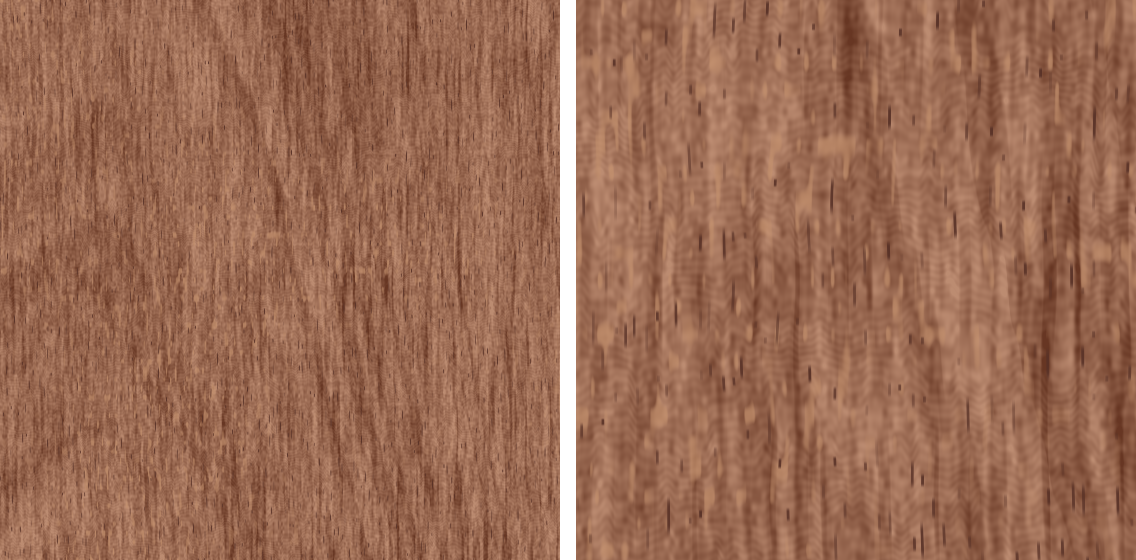
Left: the whole. Right: its middle third, enlarged.
This texture is drawn by a WebGL 2 fragment shader. Its source:

```glsl
#version 300 es
precision highp float;
// Reddish brown wood board: arched growth bands, upright fibres and dark pores.

uniform vec2 u_resolution;
out vec4 fragColor;

const vec3 DARK_WOOD = vec3(0.45, 0.26, 0.18);
const vec3 LIGHT_WOOD = vec3(0.69, 0.50, 0.40);
const vec3 PORE_COLOR = vec3(0.34, 0.19, 0.15);
const vec3 FLECK_COLOR = vec3(0.77, 0.57, 0.43);

const float BASE_TONE = 0.62;
const float BAND_CONTRAST = 0.34;
const float STREAK_CONTRAST = 0.20;
const float FIBRE_CONTRAST = 0.52;
const float LINE_CONTRAST = 0.42;
const float GRAIN_CONTRAST = 0.55;
const float RIPPLE_CONTRAST = 0.06;

const float ARCH_CENTER = 0.17;
const float BAND_FREQUENCY = 12.0;
const float RIPPLE_FREQUENCY = 150.0;
const vec2 PORE_GRID = vec2(150.0, 24.0);
const float PORE_CHANCE = 0.42;
const float PORE_HALF_WIDTH = 0.0008;

float hash(vec2 p) {
    return fract(sin(dot(p, vec2(127.1, 311.7))) * 43758.5453);
}

float noise(vec2 p) {
    vec2 cell = floor(p);
    vec2 f = fract(p);
    f = f * f * (3.0 - 2.0 * f);
    float low = mix(hash(cell), hash(cell + vec2(1.0, 0.0)), f.x);
    float high = mix(hash(cell + vec2(0.0, 1.0)), hash(cell + vec2(1.0, 1.0)), f.x);
    return mix(low, high, f.y);
}

// Noise centred on zero.
float signedNoise(vec2 p) {
    return noise(p) - 0.5;
}

// Growth bands peak at the arch centre and steepen away from it.
float growthBands(vec2 p) {
    float dx = p.x - ARCH_CENTER;
    float height = p.y + 1.1 * sqrt(dx * dx + 0.001) + 3.5 * dx * max(dx, 0.0);
    height += 0.09 * signedNoise(p * vec2(6.0, 4.0));
    height += 0.05 * signedNoise(p * vec2(26.0, 9.0) + 5.0);
    height += 0.05 * signedNoise(p * vec2(170.0, 16.0) + 9.0);
    float broad = signedNoise(vec2(height * BAND_FREQUENCY, 3.5));
    float narrow = noise(vec2(height * BAND_FREQUENCY * 1.7, 8.5));
    return broad - 0.7 * smoothstep(0.55, 0.75, narrow) + 0.2;
}

// Short upright dashes, one at most in each cell of a staggered grid.
float pores(vec2 p, float pixel) {
    vec2 q = p * PORE_GRID;
    float column = floor(q.x);
    q.y += 17.0 * hash(vec2(column, 4.0));
    vec2 cell = vec2(column, floor(q.y));
    vec2 center = 0.5 + vec2(0.4, 0.3) * vec2(hash(cell + 11.0) - 0.5, hash(cell + 23.0) - 0.5);
    vec2 offset = abs(fract(q) - center) / PORE_GRID;
    float halfLength = mix(0.002, 0.013, pow(hash(cell + 37.0), 1.5));
    float across = 1.0 - smoothstep(PORE_HALF_WIDTH - 0.5 * pixel, PORE_HALF_WIDTH + 0.6 * pixel, offset.x);
    float along = 1.0 - smoothstep(0.4 * halfLength, halfLength + pixel, offset.y);
    float present = step(hash(cell + 51.0), PORE_CHANCE);
    return present * across * along * mix(0.2, 0.95, hash(cell + 67.0));
}

// Tiny stacked cells, shifted from fibre to fibre.
float ripple(vec2 p) {
    float shift = 1.6 * noise(p * vec2(170.0, 30.0)) + 3.0 * noise(p * vec2(40.0, 25.0));
    return sin(6.2832 * (p.y * RIPPLE_FREQUENCY + shift));
}

void main() {
    vec2 p = gl_FragCoord.xy / u_resolution.y;
    float pixel = 1.0 / u_resolution.y;

    // Slight sideways waviness of the fibres.
    vec2 q = p;
    q.x += 0.010 * signedNoise(p * vec2(4.0, 4.0));
    q.x += 0.0025 * signedNoise(p * vec2(18.0, 22.0) + 3.0);

    // Tone from the large parts to the small.
    float tone = BASE_TONE + 0.12 * signedNoise(p * vec2(3.0, 2.2) + 6.0);
    tone += BAND_CONTRAST * growthBands(p);
    tone += STREAK_CONTRAST * signedNoise(q * vec2(45.0, 1.8) + 2.0);
    tone += 0.6 * FIBRE_CONTRAST * signedNoise(q * vec2(110.0, 9.0) + 13.0);
    tone += FIBRE_CONTRAST * signedNoise(q * vec2(235.0, 20.0) + 29.0);
    tone += GRAIN_CONTRAST * signedNoise(q * vec2(330.0, 140.0) + 41.0);
    tone += RIPPLE_CONTRAST * ripple(q);

    // Long thin dark lines between the fibres, stronger toward the right.
    float line = smoothstep(0.62, 0.9, noise(q * vec2(205.0, 8.0) + 83.0));
    tone -= LINE_CONTRAST * line * mix(0.6, 1.1, smoothstep(0.3, 0.8, p.x));
    vec3 color = mix(DARK_WOOD, LIGHT_WOOD, clamp(tone, -0.2, 1.2));

    // Pale flecks gather in patches between the fibres.
    float patches = smoothstep(0.3, 0.8, noise(p * vec2(5.0, 3.5) + 19.0));
    float fleck = smoothstep(0.68, 0.95, noise(q * vec2(245.0, 62.0) + 71.0));
    color = mix(color, FLECK_COLOR, fleck * mix(0.2, 0.7, patches));

    color = mix(color, PORE_COLOR, pores(q, pixel));
    fragColor = vec4(color, 1.0);
}
```
